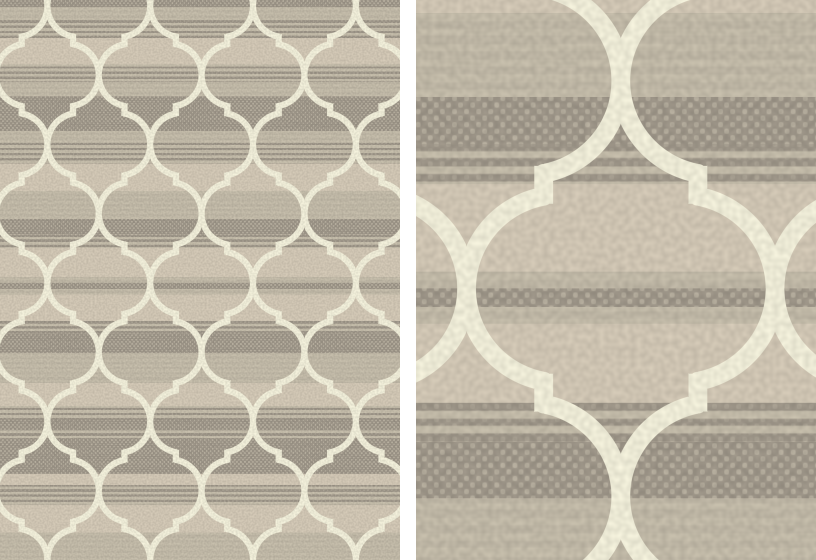
Left, the full canvas; right, a detail of the centre.
Write a WebGL 2 fragment shader that draws this pattern.

```glsl
#version 300 es
precision highp float;
// Woven rug: a cream ogee trellis with stepped shoulders over taupe bands.
// The trellis is one arc and one step, folded by symmetry; the bands are
// flat, pinstriped or dot-woven, and gradient noise gives the yarn grain.

uniform vec2 u_resolution;
out vec4 fragColor;

// All lengths are fractions of the canvas height; y runs down from the top.
const vec2 PERIOD = vec2(0.1836, 0.2474);   // trellis repeat
const vec2 NECK = vec2(0.1764, 0.1341);     // one point where lines meet
const float LINE_HALF = 0.0056;             // half the trellis line width
const float STEP_HALF = 0.0068;             // half the shoulder step
const float PIN_PERIOD = 0.0091;            // pinstripe spacing
const vec2 DOT_PERIOD = vec2(0.0072, 0.0078);
const float GRAIN_SCALE = 270.0;
const float GRAIN = 0.085;
const float TAU = 6.28319;

const vec3 CREAM = vec3(0.92, 0.91, 0.83);
const vec3 SAND = vec3(0.80, 0.76, 0.69);
const vec3 STONE = vec3(0.75, 0.72, 0.65);
const vec3 TAUPE = vec3(0.69, 0.66, 0.60);
const vec3 UMBER = vec3(0.60, 0.57, 0.52);

// Top and bottom of each band, by kind of weave.
const int BANDS = 7;
const vec2 SOFT[BANDS] = vec2[](
    vec2(0.013, 0.036), vec2(0.146, 0.172), vec2(0.234, 0.253),
    vec2(0.341, 0.391), vec2(0.495, 0.526), vec2(0.630, 0.684),
    vec2(0.951, 1.01));
const vec2 PINSTRIPED[BANDS] = vec2[](
    vec2(0.036, 0.068), vec2(0.115, 0.146), vec2(0.253, 0.292),
    vec2(0.419, 0.443), vec2(0.573, 0.596), vec2(0.725, 0.784),
    vec2(0.866, 0.902));
const vec2 DOTTED[BANDS] = vec2[](
    vec2(-0.01, 0.013), vec2(0.172, 0.234), vec2(0.391, 0.419),
    vec2(0.505, 0.516), vec2(0.596, 0.630), vec2(0.749, 0.768),
    vec2(0.784, 0.846));

vec2 randomGradient(vec2 cell) {
    vec3 h = fract(cell.xyx * vec3(0.1031, 0.1030, 0.0973));
    h += dot(h, h.yzx + 33.33);
    float angle = TAU * fract((h.x + h.y) * h.z);
    return vec2(cos(angle), sin(angle));
}

float gradientNoise(vec2 p) {
    vec2 i = floor(p), f = p - i;
    vec2 w = f * f * f * (f * (f * 6.0 - 15.0) + 10.0);
    vec2 e = vec2(1.0, 0.0);
    float a = dot(randomGradient(i), f);
    float b = dot(randomGradient(i + e.xy), f - e.xy);
    float c = dot(randomGradient(i + e.yx), f - e.yx);
    float d = dot(randomGradient(i + e.xx), f - e.xx);
    return mix(mix(a, b, w.x), mix(c, d, w.x), w.y);
}

float bandCoverage(vec2 bands[BANDS], float y, float px) {
    float cover = 0.0;
    for (int i = 0; i < BANDS; i++) {
        float inside = min(y - bands[i].x, bands[i].y - y);
        cover = max(cover, smoothstep(-0.5 * px, 0.5 * px, inside));
    }
    return cover;
}

// Signed distance to the trellis lines, negative inside.
float trellis(vec2 p) {
    vec2 halfCell = 0.5 * PERIOD;
    vec2 q = abs(mod(p - NECK + halfCell, PERIOD) - halfCell);
    if (q.y > 0.5 * halfCell.y) q = halfCell - q;   // half turn about the step

    // Arc leaves the neck vertically and ends at the shoulder.
    vec2 end = 0.5 * halfCell - vec2(0.0, STEP_HALF);
    float radius = dot(end, end) / (2.0 * end.x);
    float arc = abs(length(q - vec2(radius, 0.0)) - radius);
    if (q.x > end.x) arc = distance(q, end);

    // Square-cornered vertical step at the shoulder.
    vec2 box = abs(q - 0.5 * halfCell)
             - vec2(LINE_HALF, STEP_HALF + 0.8 * LINE_HALF);
    float shoulder = length(max(box, 0.0)) + min(max(box.x, box.y), 0.0);
    return min(arc - LINE_HALF, shoulder);
}

vec3 stripedGround(vec2 p, float px) {
    // Pinstripes of uneven weight, and offset rows of woven dots.
    float weight = 0.9 * gradientNoise(vec2(3.7, p.y * 70.0));
    float pin = smoothstep(-0.5, 0.5, sin(TAU * p.y / PIN_PERIOD) + weight);
    vec2 wave = sin(TAU * p / DOT_PERIOD);
    float dots = smoothstep(-0.1, 0.7, wave.x * wave.y);

    vec3 color = SAND;
    color = mix(color, mix(STONE, TAUPE, 0.35 * pin), bandCoverage(SOFT, p.y, px));
    vec3 pinColor = mix(STONE, mix(UMBER, TAUPE, 0.5 * dots), pin);
    color = mix(color, pinColor, bandCoverage(PINSTRIPED, p.y, px));
    return mix(color, mix(UMBER, TAUPE, dots), bandCoverage(DOTTED, p.y, px));
}

void main() {
    float px = 1.0 / u_resolution.y;
    vec2 p = vec2(gl_FragCoord.x, u_resolution.y - gl_FragCoord.y) * px;

    vec3 color = stripedGround(p, px);
    float line = 1.0 - smoothstep(-0.7 * px, 0.7 * px, trellis(p));
    color = mix(color, CREAM, line);

    // Yarn grain
    float grain = gradientNoise(p * GRAIN_SCALE + 0.37);
    color *= 1.0 + GRAIN * grain;
    fragColor = vec4(color, 1.0);
}
```
